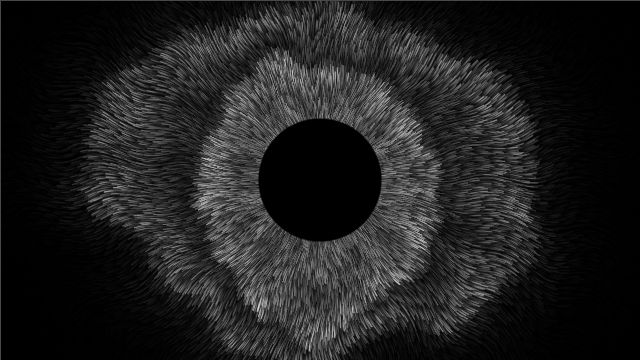
Write a Shadertoy shader that draws this background.

```glsl
// Silver fur radiating in scalloped shells around a black disc.
#define DISC_RADIUS 0.171
#define STRAND_LAYERS 7
#define STRAND_LENGTH 0.045
#define STRAND_HALF_WIDTH 0.0012
#define STRAND_GAIN 0.64
#define CURL 0.0035
#define OUTER_FADE 0.085
#define BORDER_WIDTH 0.002

const float TAU = 6.2831853;
const int KNOTS = 16;

// Shell radii at equal steps of angle, counterclockwise from the right.
const float INNER_SHELL[KNOTS] = float[KNOTS](
    0.315, 0.30, 0.30, 0.31, 0.29, 0.36, 0.33, 0.31,
    0.33, 0.34, 0.34, 0.40, 0.46, 0.35, 0.36, 0.33);
const float OUTER_SHELL[KNOTS] = float[KNOTS](
    0.57, 0.58, 0.48, 0.44, 0.48, 0.46, 0.53, 0.63,
    0.64, 0.50, 0.48, 0.51, 0.50, 0.42, 0.54, 0.60);

float hash(vec3 p) {
    p = fract(p * vec3(0.1031, 0.1137, 0.0973));
    p += dot(p, p.yzx + 33.33);
    return fract((p.x + p.y) * p.z);
}

// Inner and outer shell radius at a given turn (0 to 1).
vec2 shellRadii(float turn) {
    float x = fract(turn) * float(KNOTS);
    int i = int(x) % KNOTS;
    int j = (i + 1) % KNOTS;
    float blend = smoothstep(0.0, 1.0, fract(x));
    vec2 radii = mix(vec2(INNER_SHELL[i], OUTER_SHELL[i]),
                     vec2(INNER_SHELL[j], OUTER_SHELL[j]), blend);
    float scallop = abs(sin(turn * TAU * 7.0 + 0.6)) - 0.6;
    return radii + scallop * vec2(0.018, 0.025);
}

// Light on the fur: each shell brightens to its rim, then drops into shade.
float shellLight(float turn, float r) {
    vec2 shell = shellRadii(turn);
    float a = turn * TAU;
    float inside = mix(0.72, 1.0, smoothstep(shell.x - 0.11, shell.x, r));
    float climb = clamp((r - shell.x) / (shell.y - shell.x), 0.0, 1.0);
    float between = mix(0.36, 0.76, smoothstep(0.05, 0.9, climb));
    float beyond = 0.38 * exp(-max(r - shell.y, 0.0) / OUTER_FADE);
    float light = mix(inside, between, smoothstep(-0.005, 0.025, r - shell.x));
    light = mix(light, beyond, smoothstep(-0.01, 0.04, r - shell.y));

    // Layered sines break the shells into soft clumps.
    float clumps = sin(a * 9.0 + 17.0 * r + 2.0 * sin(a * 4.0 - 11.0 * r))
                 + 0.6 * sin(a * 17.0 - 41.0 * r + 1.7);
    return light * (1.0 + 0.12 * clumps);
}

// One layer of short strands, scattered in cells of angle and radius.
float strands(float turn, float r, float layer, float pixel) {
    float lanes = 190.0 + 31.0 * layer;
    float x = fract(turn + layer * 0.371) * lanes;
    float lane = floor(x);
    float offset = hash(vec3(lane, layer, 5.0));
    float y = r / STRAND_LENGTH + offset;
    float row = floor(y);
    float along = fract(y);
    vec3 cell = vec3(lane, row, layer + 11.0);

    float shift = 0.55 * (hash(cell) - 0.5);
    float away = abs(fract(x) - 0.5 - shift) * TAU * r / lanes;
    float body = 1.0 - smoothstep(0.0, STRAND_HALF_WIDTH + pixel, away);
    float taper = smoothstep(0.0, 0.65, along)
                * (1.0 - smoothstep(0.9, 1.0, along));
    float glint = hash(cell + 37.0);

    // Lighting the whole strand from one point keeps shell rims spiky.
    float strandTurn = (lane + 0.5 + shift) / lanes - layer * 0.371;
    float strandRadius = (row + 0.6 - offset) * STRAND_LENGTH;
    float light = shellLight(strandTurn, strandRadius);
    return body * taper * (0.25 + 0.75 * glint * glint) * light;
}

void mainImage(out vec4 fragColor, in vec2 fragCoord) {
    vec2 p = (fragCoord - 0.5 * iResolution.xy) / iResolution.y;
    float pixel = 1.0 / iResolution.y;
    float r = length(p);
    float turn = fract(atan(p.y, p.x) / TAU + 1.0);

    // Bend the strands gently.
    float curled = turn + CURL * sin(turn * TAU * 6.0 + r * 24.0);

    // Fur over a faint undercoat.
    float fur = 0.0;
    for (int i = 0; i < STRAND_LAYERS; i++)
        fur = max(fur, strands(curled, r, float(i), pixel));
    float under = shellLight(turn, r);
    float grey = STRAND_GAIN * fur + 0.07 * under * under;

    // Black disc.
    grey *= smoothstep(DISC_RADIUS - pixel, DISC_RADIUS + pixel, r);

    // Hairline along the left and top borders.
    vec2 corner = vec2(fragCoord.x, iResolution.y - fragCoord.y) * pixel;
    float border = min(corner.x, corner.y);
    float line = 1.0 - smoothstep(BORDER_WIDTH - 0.5 * pixel,
                                  BORDER_WIDTH + 0.5 * pixel, border);
    grey = max(grey, 0.35 * line);

    fragColor = vec4(vec3(grey), 1.0);
}
```
